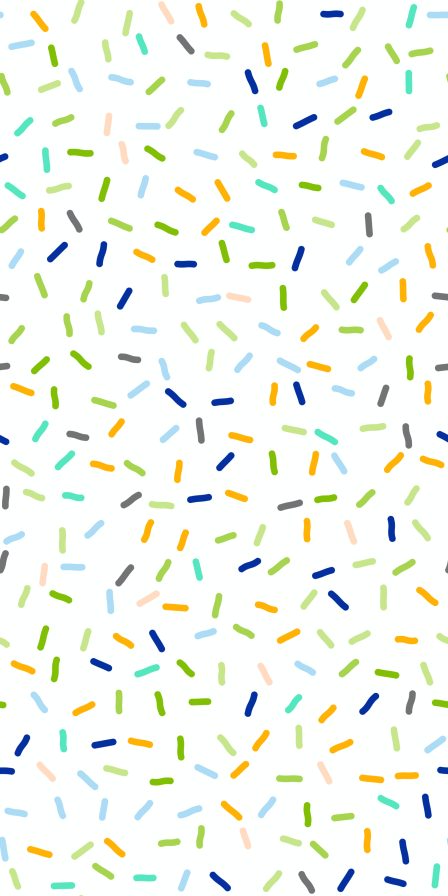
Give the GLSL for this pattern, as a WebGL 2 fragment shader.

```glsl
#version 300 es
precision highp float;
// Candy sprinkles: short round-ended strokes scattered evenly over white.
// Each cell of a staggered, wrapping grid holds one stroke with hashed
// position, direction, length, bend and colour.

#define GRID vec2(11.0, 26.0) // cells across and up; rows must be even
#define ASPECT 2.0            // canvas height in canvas widths
#define HALF_LENGTH 0.0203    // half the stroke's core, in canvas widths
#define RADIUS 0.0074         // half the stroke's thickness
#define LENGTH_VARIATION 0.12
#define JITTER 0.23           // scatter radius, in cells
#define BEND 0.0011           // height of the slight S-curve
#define SEED 3.7

uniform vec2 u_resolution;
out vec4 fragColor;

const float PI = 3.14159265;
const vec3 PAPER = vec3(0.997, 1.0, 1.0);

const int COLOURS = 9;
const vec3 PALETTE[COLOURS] = vec3[](
  vec3(0.01, 0.19, 0.62),  // navy
  vec3(0.50, 0.75, 0.01),  // leaf green
  vec3(0.65, 0.83, 0.31),  // lime
  vec3(0.78, 0.90, 0.55),  // pale green
  vec3(1.00, 0.70, 0.01),  // orange
  vec3(0.33, 0.90, 0.75),  // turquoise
  vec3(0.67, 0.86, 0.96),  // sky blue
  vec3(0.45, 0.45, 0.46),  // grey
  vec3(1.00, 0.86, 0.76)   // peach
);
const float SHARE[COLOURS] = float[](
  0.15, 0.12, 0.10, 0.15, 0.16, 0.10, 0.12, 0.07, 0.03
);

float hash(vec2 cell, float channel) {
  vec2 p = cell + SEED + channel * vec2(17.3, 9.1);
  return fract(sin(dot(p, vec2(12.9898, 78.233))) * 43758.5453);
}

// Picks a colour so that each appears in proportion to its share.
vec3 sprinkleColour(float pick) {
  int index = 0;
  for (int i = 0; i < COLOURS - 1; i++) {
    pick -= SHARE[i];
    if (pick < 0.0) break;
    index = i + 1;
  }
  return PALETTE[index];
}

// Distance to a slightly wavy capsule lying along x.
float sprinkleDistance(vec2 p, float halfLength, float bend) {
  float along = clamp(p.x, -halfLength, halfLength);
  p.y -= bend * sin(PI * along / halfLength);
  return length(p - vec2(along, 0.0)) - RADIUS;
}

void main() {
  vec2 position = gl_FragCoord.xy / u_resolution * vec2(1.0, ASPECT);
  vec2 cellSize = vec2(1.0, ASPECT) / GRID;
  vec2 gridPosition = position / cellSize;
  float pixel = 1.0 / u_resolution.x;
  vec3 colour = PAPER;

  for (int j = -1; j <= 1; j++) {
    // Odd rows shift by half a cell.
    float row = floor(gridPosition.y) + float(j);
    float shift = 0.5 * mod(row, 2.0);
    for (int i = -1; i <= 1; i++) {
      float column = floor(gridPosition.x - shift) + float(i);
      vec2 cell = mod(vec2(column, row), GRID);

      // Scatter the centre inside a disc.
      float turn = 2.0 * PI * hash(cell, 1.0);
      float reach = JITTER * sqrt(hash(cell, 2.0));
      vec2 centre = vec2(column + shift, row) + 0.5
                  + reach * vec2(cos(turn), sin(turn));

      // Rotate into the stroke's own frame.
      float angle = PI * hash(cell, 3.0);
      vec2 axis = vec2(cos(angle), sin(angle));
      vec2 offset = (gridPosition - centre) * cellSize;
      vec2 local = vec2(dot(offset, axis), dot(offset, vec2(-axis.y, axis.x)));

      float stretch = 1.0 + LENGTH_VARIATION * (2.0 * hash(cell, 4.0) - 1.0);
      float bend = BEND * (2.0 * hash(cell, 5.0) - 1.0);
      float d = sprinkleDistance(local, HALF_LENGTH * stretch, bend);

      float cover = 1.0 - smoothstep(-0.7 * pixel, 0.7 * pixel, d);
      colour = mix(colour, sprinkleColour(hash(cell, 6.0)), cover);
    }
  }
  fragColor = vec4(colour, 1.0);
}
```
